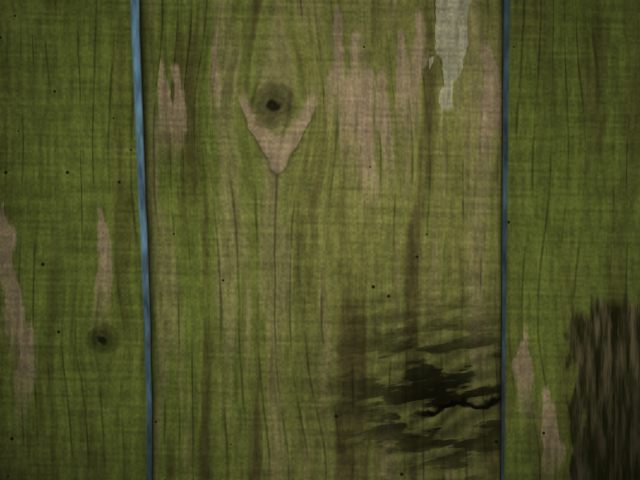
Give the GLSL for this texture, as a WebGL 1 fragment shader.

```glsl
precision highp float;
uniform vec2 u_resolution;
const vec3 MOSS = vec3(0.285, 0.320, 0.125);
const vec3 OLIVE = vec3(0.355, 0.355, 0.180);
const vec3 BARE_WOOD = vec3(0.460, 0.395, 0.310);
const vec3 BROWN = vec3(0.190, 0.155, 0.090);
const vec3 DARK = vec3(0.050, 0.050, 0.018);
const vec3 GREY_PAINT = vec3(0.490, 0.480, 0.390);
const vec3 GAP_BLUE = vec3(0.230, 0.315, 0.375);

float hash(vec2 p) {
  return fract(sin(dot(p, vec2(127.1, 311.7))) * 43758.5453);
}
float noise(vec2 p) {
  vec2 i = floor(p), f = fract(p);
  f = f * f * (3.0 - 2.0 * f);
  return mix(mix(hash(i), hash(i + vec2(1.0, 0.0)), f.x),
             mix(hash(i + vec2(0.0, 1.0)), hash(i + 1.0), f.x), f.y);
}
float fbm(vec2 p) {
  float sum = 0.0, amp = 0.5;
  for (int i = 0; i < 4; i++) {
    sum += amp * noise(p);
    p = p * 2.03 + 17.3;
    amp *= 0.5;
  }
  return sum;
}
float below(float edge, float soft, float v) {
  return 1.0 - smoothstep(edge - soft, edge + soft, v);
}
// Tapered patch of worn wood hanging from a pointed tip
float flame(vec2 p, vec2 tip, float halfWidth, float len) {
  float t = (tip.y - p.y) / len;
  float ragged = (fbm(p * vec2(50.0, 16.0) + tip * 31.0) - 0.47) * halfWidth * 2.0;
  float w = halfWidth * smoothstep(-0.15, 0.45, t);
  float x = abs(p.x - tip.x + 0.006 * sin(t * 6.0 + tip.x * 40.0));
  return below(w, 0.004, x + ragged) * smoothstep(0.0, 0.06, t) * below(0.7, 0.3, t);
}
// Dark core, faint rings and a soft rim
float knot(vec2 p, vec2 center, float radius) {
  float d = length(p - center) / radius + 0.5 * (fbm(p * 50.0) - 0.47);
  return below(0.9, 0.2, d) * (0.38 + 0.08 * sin(d * 15.0)) + 0.5 * below(0.28, 0.2, d);
}
// Sideways push that bends the grain around a knot
float bend(vec2 p, vec2 center, float radius) {
  vec2 q = (p - center) / radius;
  return -q.x * radius * 0.6 * exp(-dot(q, q * vec2(0.35, 0.16)));
}
// Softly lit gap with a shadow on one side
vec3 drawGap(vec3 col, float x, float y, float halfWidth, float side, float light) {
  float shadow = exp(-abs(x - side * halfWidth * 1.3) / (halfWidth * 1.2));
  float glint = light * (0.5 + fbm(vec2(x * 90.0, y * 22.0 + side)));
  return mix(mix(col, DARK, 0.8 * shadow), GAP_BLUE * glint, 0.9 * below(halfWidth, 0.003, abs(x)));
}

void main() {
  vec2 p = gl_FragCoord.xy / u_resolution.y;
  float leftGap = 0.312 - 0.033 * pow(p.y, 1.4) + 0.003 * (noise(vec2(p.y * 12.0, 2.0)) - 0.5);
  float rightGap = 1.047 + 0.009 * p.y;
  float plank = step(leftGap, p.x) + step(rightGap, p.x);
  float middle = plank == 1.0 ? 1.0 : 0.0;
  vec2 eye = vec2(0.568, 0.778), smallEye = vec2(0.214, 0.292), q = p - vec2(0.92, 0.165);
  float g = p.x + bend(p, eye, 0.065) + bend(p, smallEye, 0.035);
  g += 0.012 * (fbm(vec2(p.x * 5.0, p.y * 4.0) + plank * 7.0) - 0.5);

  // Mossy ground with broken grain, saw marks and speckle
  float streak = fbm(vec2(g * 28.0, p.y * 2.5) + plank * 13.0);
  float fine = fbm(vec2(g * 120.0, p.y * 16.0) + plank * 5.0);
  float blotch = fbm(p * 5.0 + plank * 3.0);
  float saw = noise(vec2(p.x * 11.0, p.y * 150.0 + p.x * 4.0));
  vec3 col = mix(MOSS, OLIVE, middle * smoothstep(0.36, 0.70, p.x) * 0.8 + 0.3 * blotch);
  col = mix(col, BARE_WOOD, middle * 0.35 * smoothstep(0.48, 0.68, streak));
  col = mix(col, BROWN, (0.3 + 0.25 * middle) * below(0.34, 0.11, streak));
  float ring = abs(fract(g * 27.0 + 1.5 * noise(vec2(g * 9.0, p.y * 3.0))) - 0.5);
  col *= 1.0 - 0.32 * below(0.05, 0.08, ring) * smoothstep(0.33, 0.65, fbm(vec2(g * 30.0, p.y * 9.0)));
  float texture_ = (0.80 + 0.43 * fine) * (0.76 + 0.16 * saw + 0.17 * noise(p * 200.0) + 0.16 * blotch);
  col *= texture_;

  // Worn streaks: a row on the middle plank, a few on its neighbours
  float worn = max(flame(p, vec2(0.212, 0.575), 0.019, 0.30), flame(p, vec2(1.015, 0.92), 0.022, 0.32));
  for (int i = 0; i < 6; i++) {
    float k = float(i), r = hash(vec2(k, 4.0));
    vec2 tip = vec2(0.70 + k * 0.034, 0.925 + 0.07 * cos(k * 1.25));
    worn = max(worn, flame(p, tip, 0.012 + 0.010 * r, 0.26 + 0.14 * r));
  }
  for (int i = 0; i < 3; i++) {
    float k = float(i);
    vec2 tip = vec2(0.34 + k * 0.026 + 0.06 * step(1.5, k), 0.885 + 0.05 * k * k - 0.06 * k);
    worn = max(worn, flame(p, tip, 0.018 - 0.005 * k, 0.25));
    worn = max(worn, flame(p, vec2(0.012 + k * 0.017, 0.61 - 0.10 * k), 0.018, 0.34));
    worn = max(worn, flame(p, vec2(1.095 + k * 0.05, 0.33 - 0.13 * k), 0.018, 0.25));
  }
  vec2 v = p - vec2(0.578, 0.645);
  float cup = v.y - 14.0 * v.x * v.x - 0.6 * abs(v.x) + 0.04 * (fbm(p * 28.0) - 0.47);
  worn = max(worn, smoothstep(-0.006, 0.008, cup) * below(0.065, 0.018, cup) * below(0.16, 0.03, v.y));
  col = mix(col, BARE_WOOD * texture_, 0.8 * worn);
  col *= 1.0 - 0.3 * exp(-abs(cup) * 160.0) * below(0.12, 0.04, v.y);

  // Decayed corner and a hanging strip of old paint
  float ragged = 0.09 * (fbm(p * vec2(40.0, 14.0)) - 0.47);
  float rot = smoothstep(1.185, 1.205, p.x + ragged) * below(0.365, 0.02, p.y + ragged - 0.1 * (p.x - 1.27));
  float decay = smoothstep(0.28, 0.68, 0.6 * fine + 0.4 * streak) * (0.5 + p.y);
  col = mix(col, mix(DARK * 1.6, BARE_WOOD * 0.85, decay), 0.85 * rot);
  float paint = below(0.038 * smoothstep(0.74, 0.95, p.y), 0.004, abs(p.x - 0.94) + ragged);
  col = mix(col, GREY_PAINT * texture_, 0.85 * paint * smoothstep(0.765, 0.78, p.y));

  // Knots, rippled burl and its crack
  col = mix(col, DARK, 0.9 * knot(p, eye, 0.05) + 0.9 * knot(p, smallEye, 0.034));
  float rough = fbm(vec2(q.x * 13.0 + q.y * 9.0, q.y * 46.0 - q.x * 9.0));
  float area = middle * exp(-dot(q * q, vec2(30.0, 36.0)));
  float ripple = sin(q.y * 170.0 - q.x * 60.0 + 16.0 * fbm(p * 7.0));
  col *= 1.0 - area * 0.17 * (1.0 + ripple);
  col = mix(col, DARK, area * (0.2 + 0.75 * below(0.45, 0.07, rough)));
  float crack = abs(q.y + 0.01 - 0.12 * q.x + 0.06 * (fbm(p * 20.0) - 0.47));
  col = mix(col, DARK * 0.4, 0.9 * middle * below(0.006, 0.005, crack) * smoothstep(-0.09, -0.02, q.x));

  // Worm holes, denser toward the left
  for (int i = 0; i < 30; i++) {
    float k = float(i), r = hash(vec2(k, 3.0));
    vec2 hole = vec2(1.33 * r * sqrt(r), hash(vec2(k, 8.0)));
    col = mix(col, DARK, 0.8 * below(0.0012 + 0.0024 * hash(vec2(k, 5.0)), 0.002, length(p - hole)));
  }
  // Gaps between planks, then the fall of light
  col = drawGap(col, p.x - leftGap, p.y, mix(0.005, 0.009, p.y), 1.0, 0.85 + 0.6 * p.y);
  col = drawGap(col, p.x - rightGap, p.y, mix(0.003, 0.006, p.y), -1.0, 0.75);
  vec2 c = (p - vec2(0.67, 0.56)) * vec2(1.1, 1.25);
  gl_FragColor = vec4(col * (1.17 - 0.50 * dot(c, c)), 1.0);
}
```
